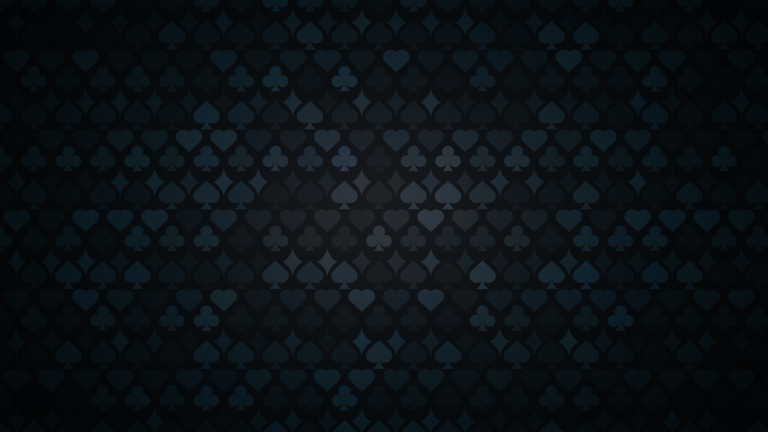
This pattern is drawn by a Shadertoy shader. Its source:

```glsl
// Dark wallpaper of card suits: hearts, clubs, diamonds and spades in staggered rows.
// Each suit is a distance function on its own lattice; a hash varies the ink of every
// symbol, and a soft central glow shifts teal shadows to grey light.

const float PITCH = 0.0799;                 // column spacing, in canvas heights
const vec2 CELL = vec2(1.0, 2.313);         // lattice cell, in column spacings
const vec2 HEART_AT = vec2(0.355, -0.135);  // lattice origins from canvas centre
const vec2 CLUB_AT = vec2(0.855, -0.647);
const vec2 DIAMOND_AT = vec2(0.355, -1.333);
const vec2 SPADE_AT = vec2(0.855, -1.70);

const vec2 HEART_SCALE = vec2(0.637, 0.589);
const vec2 DIAMOND_HALF = vec2(0.29, 0.40);
const float DIAMOND_BOW = 0.55;             // larger is straighter
const float LOBE = 0.172;                   // club lobe radius

const vec3 GROUND_EDGE = vec3(0.026, 0.042, 0.053);
const vec3 GROUND_CENTRE = vec3(0.085, 0.095, 0.110);
const vec3 INK_EDGE = vec3(0.043, 0.125, 0.165);
const vec3 INK_CENTRE = vec3(0.220, 0.255, 0.295);
const vec2 GLOW_AT = vec2(-0.01, 0.015);
const float GLOW_FALLOFF = 13.0;
const float CORNER_LIGHT = 0.33;
const float MIN_INK = 0.18;

float hash(vec3 p) {
    p = fract(p * vec3(0.1031, 0.1030, 0.0973));
    p += dot(p, p.yzx + 33.33);
    return fract((p.x + p.y) * p.z);
}

float dot2(vec2 v) { return dot(v, v); }

float heart(vec2 p) {
    p = p / HEART_SCALE + vec2(0.0, 0.552);
    p.x = abs(p.x);
    float d;
    if (p.x + p.y > 1.0) {
        d = length(p - vec2(0.25, 0.75)) - 0.35355;
    } else {
        float tip = dot2(p - 0.5 * max(p.x + p.y, 0.0));
        d = sqrt(min(dot2(p - vec2(0.0, 1.0)), tip)) * sign(p.x - p.y);
    }
    return d * HEART_SCALE.y;
}

// Stem that flares from y = top down to y = base
float stem(vec2 p, float top, float base, float flare) {
    float t = clamp((top - p.y) / (top - base), 0.0, 1.0);
    float side = abs(p.x) - 0.035 - flare * t * t * t;
    return max(side, max(p.y - top, base - p.y));
}

float club(vec2 p) {
    vec2 q = vec2(abs(p.x), p.y);
    float d = length(p - vec2(0.0, 0.195)) - LOBE;
    d = min(d, length(q - vec2(0.20, -0.075)) - LOBE);
    d = min(d, length(p - vec2(0.0, 0.01)) - 0.09);
    return min(d, stem(p, 0.0, -0.365, 0.12));
}

// Four inward arcs clipped to the bounding box
float diamond(vec2 p) {
    p = abs(p);
    float side = length(DIAMOND_HALF);
    vec2 centre = 0.5 * DIAMOND_HALF + DIAMOND_BOW * DIAMOND_HALF.yx / side;
    float radius = length(vec2(DIAMOND_BOW, 0.5 * side));
    vec2 box = p - DIAMOND_HALF;
    return max(radius - length(p - centre), max(box.x, box.y));
}

float spade(vec2 p) {
    float body = heart(vec2(p.x, 0.085 - p.y));
    return min(body, stem(p, -0.1, -0.415, 0.15));
}

float suit(int kind, vec2 p) {
    if (kind == 0) return heart(p);
    if (kind == 1) return club(p);
    if (kind == 2) return diamond(p);
    return spade(p);
}

void mainImage(out vec4 fragColor, in vec2 fragCoord) {
    vec2 uv = (fragCoord - 0.5 * iResolution.xy) / iResolution.y;
    vec2 p = uv / PITCH;
    float soft = 0.75 / (iResolution.y * PITCH);

    // Lighting
    float reach = length((uv - GLOW_AT) * vec2(0.75, 1.0));
    float glow = exp(-GLOW_FALLOFF * reach * reach);
    float fade = mix(1.0, CORNER_LIGHT, smoothstep(0.33, 0.85, reach));
    vec3 color = mix(GROUND_EDGE, GROUND_CENTRE, glow);
    vec3 ink = mix(INK_EDGE, INK_CENTRE, glow);

    // Suits, one lattice each
    vec2 origins[4] = vec2[4](HEART_AT, CLUB_AT, DIAMOND_AT, SPADE_AT);
    for (int i = 0; i < 4; i++) {
        vec2 q = p - origins[i];
        vec2 id = floor(q / CELL + 0.5);
        float d = suit(i, q - id * CELL);
        vec3 seed = vec3(id + 50.0, float(i) * 7.0 + 3.0);
        float strength = mix(MIN_INK, 1.0, pow(hash(seed), 1.3));
        float warmth = hash(seed + 91.0) - 0.5;
        vec3 tone = ink * (1.0 + warmth * vec3(0.14, 0.0, -0.14));
        float cover = 1.0 - smoothstep(-soft, soft, d);
        color = mix(color, tone, cover * strength);
    }

    fragColor = vec4(color * fade, 1.0);
}
```
